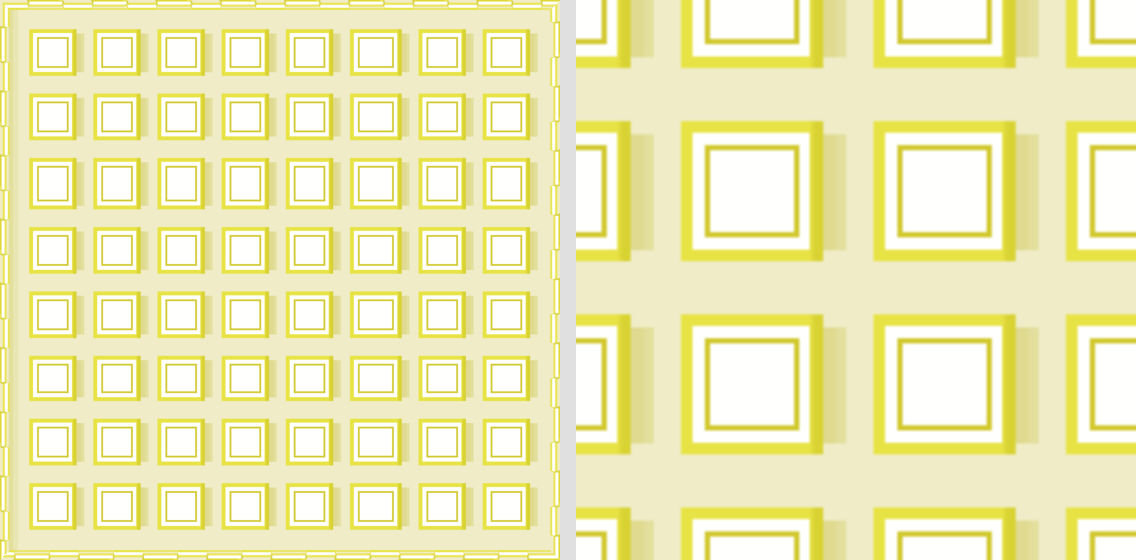
Left: the whole. Right: its middle third, enlarged.
Write a WebGL 2 fragment shader that draws this pattern.

```glsl
#version 300 es
precision highp float;
// Eight by eight grid of framed white squares with side shadows on cream, inside a jogged border.
#define CANVAS 768.0               // design units across the canvas
#define COUNT 8.0                  // tiles per side
#define PITCH vec2(88.0, 88.3)     // tile spacing
#define ORIGIN 40.0                // first tile corner, from the top left
#define TILE vec2(65.0, 64.0)      // tile size
#define STRETCH vec2(6.0, 6.5)     // extra size of the wide column and tall row
#define SHADOW_WIDTH 10.5
#define SOFTNESS 1.1               // edge blur

uniform vec2 u_resolution;
out vec4 outColor;

const vec3 CREAM  = vec3(0.937, 0.926, 0.780);
const vec3 WHITE  = vec3(1.0, 1.0, 0.995);
const vec3 YELLOW = vec3(0.910, 0.890, 0.270);
const vec3 OCHRE  = vec3(0.850, 0.825, 0.200);
const vec3 LINE   = vec3(0.820, 0.785, 0.180);
const vec3 SHADE  = vec3(0.875, 0.855, 0.560);

float edgeWidth;

// Soft coverage of the interval lo..hi
float band(float x, float lo, float hi) {
    return smoothstep(lo - edgeWidth, lo + edgeWidth, x)
         * (1.0 - smoothstep(hi - edgeWidth, hi + edgeWidth, x));
}

float box(vec2 p, vec2 lo, vec2 hi) {
    return band(p.x, lo.x, hi.x) * band(p.y, lo.y, hi.y);
}

float hash(float n) {
    return fract(sin(n * 91.7) * 437.5);
}

// Removes the extra strips so that all tiles share one regular grid
vec2 regularGrid(vec2 p) {
    vec2 g = p - clamp(p - vec2(512.0, 249.0), vec2(0.0), STRETCH);
    g.y += 2.0 * step(520.0, p.y);   // one row is slightly shorter
    return g - ORIGIN;
}

// Nested frames, lit from the left, with a shadow on the right
vec3 drawTile(vec3 color, vec2 q) {
    vec2 shadowLo = vec2(TILE.x - 2.0, 6.0);
    vec2 shadowHi = vec2(TILE.x + SHADOW_WIDTH, TILE.y - 5.0);
    float fade = mix(1.0, 0.75, smoothstep(TILE.x + 4.0, TILE.x + 8.0, q.x));
    color = mix(color, SHADE, fade * box(q, shadowLo, shadowHi));

    vec3 frame = mix(YELLOW, OCHRE, smoothstep(TILE.x - 7.0, TILE.x - 3.0, q.x));
    color = mix(color, frame, box(q, vec2(0.0), TILE));
    color = mix(color, WHITE, box(q, vec2(5.3), TILE - vec2(6.2, 5.3)));
    color = mix(color, LINE, box(q, vec2(10.9), TILE - 10.9));
    return mix(color, WHITE, box(q, vec2(13.3), TILE - 13.3));
}

// Thin white and yellow strokes that jog sideways once per tile
vec3 drawBorder(vec3 color, vec2 p) {
    vec2 toEdge = min(p, CANVAS - p);
    bool isSide = toEdge.x < toEdge.y;
    float depth = isSide ? toEdge.x : toEdge.y;
    float along = isSide ? p.y : p.x;
    float across = isSide ? p.x : p.y;
    float side = (isSide ? 2.0 : 0.0) + step(0.5 * CANVAS, across);

    float segment = along / PITCH.x + 0.4 * hash(side + 1.0);
    float turn = fract(segment);
    float jog = mix(-2.2, 2.2, band(turn * PITCH.x, 6.0, 46.0));
    float center = 6.5 + jog;

    color = mix(color, CREAM, band(depth, -9.0, 12.0));
    color = mix(color, YELLOW, 0.85 * band(depth, center - 5.0, center + 4.8));
    color = mix(color, WHITE, band(depth, center - 2.0, center + 2.0));
    color = mix(color, OCHRE, 0.8 * band(depth, -9.0, 1.4) * step(0.5, turn));
    float innerLine = isSide ? 0.0 : 0.75;
    color = mix(color, YELLOW, innerLine * band(depth, 11.0, 13.6));

    // Short dark ticks at the joints
    float tick = band(turn * PITCH.x, 4.5, 7.0) + band(turn * PITCH.x, 45.0, 47.5);
    return mix(color, LINE, 0.7 * tick * band(depth, 1.0, 8.0));
}

void main() {
    vec2 p = gl_FragCoord.xy / u_resolution * CANVAS;
    p.y = CANVAS - p.y;
    edgeWidth = max(SOFTNESS, 0.6 * CANVAS / u_resolution.y);

    // Cream ground with a two step shade along the left side
    vec3 color = CREAM;
    color = mix(color, SHADE, 0.35 * box(p, vec2(10.0), vec2(25.0, CANVAS - 12.0)));
    color = mix(color, SHADE, 0.60 * box(p, vec2(10.0), vec2(18.0, CANVAS - 12.0)));

    // Tiles; the margin keeps soft edges inside their own cell
    const float margin = 8.0;
    vec2 grid = regularGrid(p) + margin;
    vec2 cell = floor(grid / PITCH);
    if (all(greaterThanEqual(cell, vec2(0.0))) && all(lessThan(cell, vec2(COUNT)))) {
        color = drawTile(color, grid - cell * PITCH - margin);
    }

    if (min(min(p.x, p.y), min(CANVAS - p.x, CANVAS - p.y)) < 16.0) {
        color = drawBorder(color, p);
    }
    outColor = vec4(color, 1.0);
}
```
